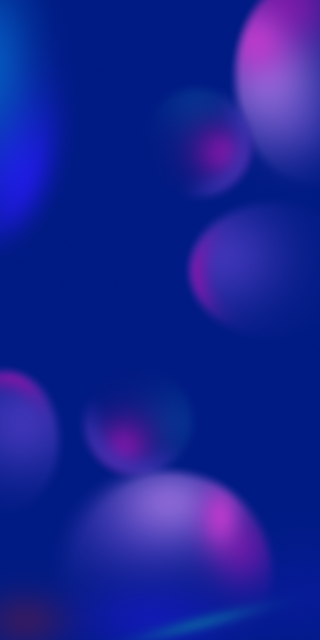
A WebGL 2 fragment shader for this background:

```glsl
#version 300 es
precision highp float;

uniform vec2 u_resolution;
out vec4 fragColor;

// Palette
const vec3 NAVY = vec3(0.0, 0.105, 0.515);
const vec3 AZURE = vec3(0.02, 0.36, 0.76);
const vec3 ELECTRIC = vec3(0.13, 0.09, 0.90);
const vec3 INDIGO = vec3(0.25, 0.21, 0.72);
const vec3 LAVENDER = vec3(0.53, 0.40, 0.83);
const vec3 PINK = vec3(0.77, 0.23, 0.81);
const vec3 MAGENTA = vec3(0.50, 0.09, 0.66);
const vec3 PLUM = vec3(0.24, 0.07, 0.50);
const vec3 TEAL = vec3(0.04, 0.34, 0.64);
const vec3 EMBER = vec3(0.24, 0.10, 0.36);

// Shape tuning, in canvas widths
const float EDGE = 0.025;
const float RIM_WIDTH = 0.045;
const float ORB_RADIUS = 0.172;
const float STREAK_ANGLE = 0.25;
const float DITHER = 1.0 / 255.0;

float hash(vec2 p) {
    vec3 q = fract(vec3(p.xyx) * 0.1031);
    q += dot(q, q.yzx + 33.33);
    return fract((q.x + q.y) * q.z);
}

// Approximate signed distance to an ellipse
float ellipse(vec2 p, vec2 center, vec2 radii) {
    vec2 q = (p - center) / radii;
    float k = length(q);
    return k * (k - 1.0) / max(length(q / radii), 1e-4);
}

float inside(float dist, float softness) {
    return 1.0 - smoothstep(-softness, softness, dist);
}

// Elliptical Gaussian falloff
float glow(vec2 p, vec2 center, vec2 radii) {
    vec2 q = (p - center) / radii;
    return exp(-dot(q, q));
}

// Band of light just within an edge
float rim(float dist) {
    float q = (dist + 0.02) / RIM_WIDTH;
    return exp(-q * q);
}

// Translucent sphere lit on one side and teal on the other
vec3 orb(vec3 color, vec2 p, vec2 center, vec2 lit, vec2 cool) {
    float dist = length(p - center) - ORB_RADIUS;
    float mask = inside(dist, EDGE);
    color = mix(color, TEAL, 0.38 * mask * glow(p, center + cool, vec2(0.11)));
    color = mix(color, PLUM, 0.6 * mask * glow(p, center + lit * 0.55, vec2(0.11)));
    color = mix(color, MAGENTA, 0.85 * mask * glow(p, center + lit, vec2(0.075)));
    float side = smoothstep(-0.1, 0.9, dot(normalize(p - center + 1e-5), normalize(lit)));
    return mix(color, INDIGO, 0.65 * rim(dist) * side * mask);
}

void main() {
    vec2 p = gl_FragCoord.xy / u_resolution * vec2(1.0, 2.0);
    vec3 color = NAVY;

    // Blue form at upper left
    float mask = inside(ellipse(p, vec2(-0.08, 1.74), vec2(0.29, 0.52)), 0.07);
    color = mix(color, ELECTRIC, 0.95 * mask * glow(p, vec2(0.06, 1.46), vec2(0.16, 0.25)));
    color = mix(color, AZURE, 0.9 * mask * glow(p, vec2(-0.03, 1.80), vec2(0.13, 0.27)));

    // Lavender form at upper right
    float dist = ellipse(p, vec2(0.977, 1.753), vec2(0.24, 0.326));
    mask = inside(dist, EDGE);
    color = mix(color, INDIGO, 0.5 * glow(p, vec2(0.92, 1.62), vec2(0.13, 0.13)));
    color = mix(color, LAVENDER, mask * glow(p, vec2(0.84, 1.75), vec2(0.17, 0.20)));
    color = mix(color, MAGENTA, 0.85 * mask * glow(p, vec2(0.90, 1.99), vec2(0.16, 0.14)));
    color = mix(color, PINK, 0.85 * mask * glow(p, vec2(0.80, 1.87), vec2(0.10, 0.11)));

    // Indigo form at middle right
    dist = ellipse(p, vec2(0.86, 1.154), vec2(0.266, 0.214));
    mask = inside(dist, EDGE);
    color = mix(color, INDIGO, 0.95 * mask * glow(p, vec2(0.69, 1.20), vec2(0.20, 0.17)));
    color = mix(color, MAGENTA, 0.85 * mask * rim(dist) * glow(p, vec2(0.60, 1.14), vec2(0.10, 0.14)));

    // Indigo form at lower left
    dist = ellipse(p, vec2(0.013, 0.62), vec2(0.172, 0.221));
    mask = inside(dist, EDGE);
    color = mix(color, INDIGO, 0.95 * mask * glow(p, vec2(0.07, 0.68), vec2(0.18, 0.17)));
    color = mix(color, MAGENTA, 0.85 * mask * rim(dist) * glow(p, vec2(0.05, 0.83), vec2(0.13, 0.10)));

    // Twin orbs
    color = orb(color, p, vec2(0.617, 1.552), vec2(0.083, -0.03), vec2(0.0, 0.12));
    color = orb(color, p, vec2(0.43, 0.685), vec2(-0.045, -0.085), vec2(0.11, -0.01));

    // Large lavender dome at the bottom
    dist = ellipse(p, vec2(0.52, 0.203), vec2(0.333, 0.325));
    mask = inside(dist, EDGE + 0.03 * smoothstep(0.5, 0.25, p.x));
    color = mix(color, INDIGO, 0.75 * mask * glow(p, vec2(0.46, 0.35), vec2(0.26, 0.17)));
    color = mix(color, LAVENDER, mask * glow(p, vec2(0.53, 0.43), vec2(0.17, 0.12)));
    color = mix(color, MAGENTA, 0.7 * mask * glow(p, vec2(0.76, 0.28), vec2(0.10, 0.12)));
    color = mix(color, PINK, 0.85 * mask * glow(p, vec2(0.69, 0.385), vec2(0.065, 0.10)));

    // Floor lights: blue pool, teal streak and a dim ember
    color = mix(color, ELECTRIC, 0.45 * glow(p, vec2(0.48, 0.06), vec2(0.24, 0.11)));
    color = mix(color, ELECTRIC, 0.18 * glow(p, vec2(0.95, 0.14), vec2(0.20, 0.16)));
    float c = cos(STREAK_ANGLE), s = sin(STREAK_ANGLE);
    vec2 along = mat2(c, -s, s, c) * (p - vec2(0.62, 0.05));
    color = mix(color, TEAL, 0.85 * glow(along, vec2(0.0), vec2(0.18, 0.024)));
    color = mix(color, EMBER, 0.8 * glow(p, vec2(0.08, 0.06), vec2(0.13, 0.09)));

    color += (hash(gl_FragCoord.xy) - 0.5) * DITHER;
    fragColor = vec4(color, 1.0);
}
```
